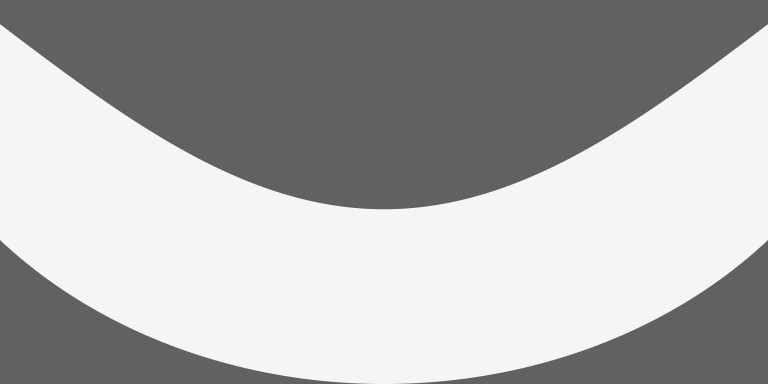
A Shadertoy shader for this background:

```glsl
// A broad pale bowl-shaped band across a flat dark grey ground.
// Its upper rim is a cosine wave and its lower rim an elliptic arc;
// both are height curves whose edges are smoothed over one pixel.

const vec3 DARK_GREY = vec3(0.380);
const vec3 PALE_GREY = vec3(0.961);
const float HALF_PI = 1.5707963;

// Cosine valley: lowest at x = 0, raised by rise at x = +-1.
float cosineValley(float x, float base, float rise) {
    return base + rise * (1.0 - cos(HALF_PI * x));
}

// Lower arc of an ellipse that rests on y = 0.
float ellipseArc(float x, vec2 radii) {
    float u = x / radii.x;
    return radii.y * (1.0 - sqrt(max(1.0 - u * u, 0.0)));
}

// Smooth step across the zero line of a field, one pixel wide.
float coverage(float field) {
    float slope = length(vec2(dFdx(field), dFdy(field)));
    return clamp(0.5 + field / max(slope, 1e-6), 0.0, 1.0);
}

void mainImage(out vec4 fragColor, in vec2 fragCoord) {
    // Canvas height is 1, x = 0 is the centre line.
    vec2 p = (fragCoord - vec2(0.5 * iResolution.x, 0.0)) / iResolution.y;

    // Rims of the band
    float upperRim = cosineValley(p.x, 0.455, 0.482);
    float lowerRim = ellipseArc(p.x, vec2(1.333, 1.107));

    // Fill between the rims
    float band = coverage(upperRim - p.y) * coverage(p.y - lowerRim);
    fragColor = vec4(mix(DARK_GREY, PALE_GREY, band), 1.0);
}
```
